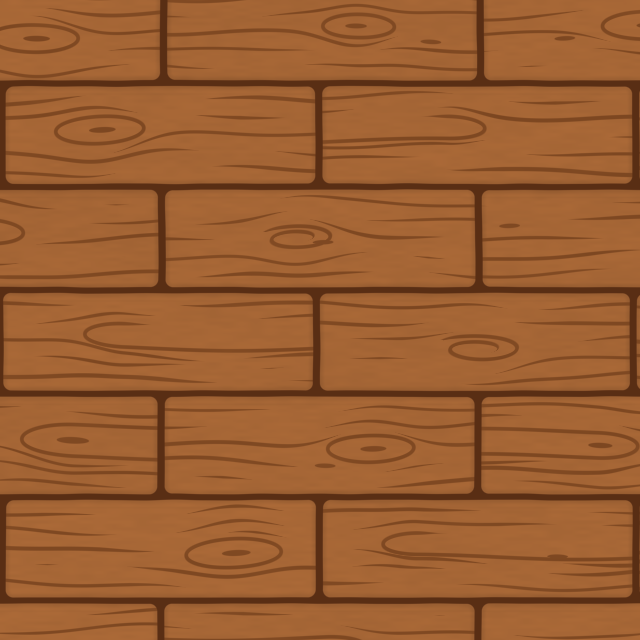
This texture is drawn by a Shadertoy shader. Its source:

```glsl
// Hand-painted wooden planks in staggered rows with dark rounded seams.
// Every plank hashes its own knot (ring, spiral, loop or hook), then tapered
// grain strokes run along it in lanes that bend around that knot.

#define PLANK vec2(0.495, 0.1616)   // plank pitch across and up
#define FIRST_SEAM 0.0618           // height of the lowest full seam
#define STAGGER 0.2515              // sideways shift of every other row
#define SEAM vec2(0.0056, 0.0048)   // half widths of the seams
#define CORNER 0.012                // plank corner radius
#define STROKE 0.0029               // half width of the grain strokes
#define LANES 5                     // grain lanes per plank
#define WOOD vec3(0.650, 0.400, 0.210)
#define GRAIN vec3(0.485, 0.275, 0.127)
#define GROOVE vec3(0.350, 0.180, 0.080)

const float TAU = 6.2831853;

float hash(vec2 p) {
    vec3 q = fract(p.xyx * 0.1031);
    q += dot(q, q.yzx + 33.33);
    return fract((q.x + q.y) * q.z);
}

float noise(vec2 p) {
    vec2 i = floor(p), f = fract(p);
    f = f * f * (3.0 - 2.0 * f);
    return mix(mix(hash(i), hash(i + vec2(1, 0)), f.x),
               mix(hash(i + vec2(0, 1)), hash(i + vec2(1, 1)), f.x), f.y);
}

float fill(float d, float soft) { return 1.0 - smoothstep(-soft, soft, d); }

float roundBox(vec2 p, vec2 halfSize, float r) {
    vec2 q = abs(p) - halfSize + r;
    return length(max(q, 0.0)) + min(max(q.x, q.y), 0.0) - r;
}

// Approximate distance to the ellipse of relative size k.
float ellipse(vec2 p, vec2 radii, float k) {
    vec2 q = p / radii;
    float r = max(length(q), 1e-4);
    return (r - k) * r / max(length(q / radii), 1e-3);
}

// Kinds: 0 ring, 1 spiral, 2 loop with two arms, 3 hook with one short arm.
float knot(vec2 p, vec2 radii, int kind, float soft) {
    float core = ellipse(p - vec2(0.004, 0.0), radii * vec2(1.0, 0.7), 0.3);
    if (kind == 0) return min(abs(ellipse(p, radii, 1.0)) - STROKE, core);
    if (kind == 1) {
        float d = 1.0, angle = atan(p.y / radii.y, p.x / radii.x) / TAU;
        for (int n = 0; n < 2; n++) {
            float turn = fract(angle + 0.9) + float(n);
            float taper = smoothstep(1.6, 1.2, turn) * smoothstep(-0.1, 0.1, turn);
            float ring = abs(ellipse(p, radii, 1.0 - 0.42 * turn));
            d = min(d, ring - mix(-soft, STROKE, taper));
        }
        return d;
    }
    float arm = abs(ellipse(vec2(max(p.x, 0.0), p.y), radii, 1.0));
    if (kind == 2) return min(arm - STROKE, core);
    float taper = p.y > 0.0 ? smoothstep(-1.0, 0.1, p.x / radii.x) : 1.0;
    return arm - mix(-soft, STROKE, taper);
}

// Signed distance to all grain marks of one plank; p is relative to its centre.
float grain(vec2 p, vec2 id, float soft) {
    vec2 seed = id * 17.0 + 5.0;
    p.y -= 0.004 * sin(p.x * 12.0 + TAU * hash(seed));

    int kind = int(4.0 * hash(seed + 1.0));
    float side = hash(seed + 2.0) < 0.5 ? -1.0 : 1.0;
    vec2 centre = (vec2(hash(seed + 3.0), hash(seed + 4.0)) - 0.5) * vec2(0.25, 0.024);
    vec2 radii = mix(vec2(0.055, 0.018), vec2(0.085, 0.025), hash(seed + 5.0));
    if (kind == 3) radii *= 0.75;
    vec2 k = (p - centre) * vec2(side, 1.0);
    float d = knot(k, radii, kind, soft);

    // Lanes bulge beside the knot, and along the arms of loops and hooks.
    float along = (kind > 1 ? max(k.x, 0.0) : k.x) / (1.3 * radii.x);
    float bulge = 1.5 * radii.y * exp(-along * along);

    for (int i = 0; i < LANES; i++) {
        float lane = (float(i) - 0.5 * float(LANES - 1)) * 0.027 - centre.y;
        float y = centre.y + (lane < 0.0 ? -1.0 : 1.0) * sqrt(lane * lane + bulge * bulge);
        float split = mix(0.08, 0.415, hash(seed + vec2(i, 31)));
        // One stroke grows in from each end of the plank.
        for (int e = 0; e < 2; e++) {
            vec2 s = seed + vec2(i * 2 + e, 53);
            float x = 0.5 * PLANK.x + (e == 0 ? p.x : -p.x);
            float end = (e == 0 ? split : PLANK.x - split) - mix(0.02, 0.13, hash(s));
            float start = hash(s + 7.0) < 0.3 ? 0.05 : -0.2;
            float wave = 0.0025 * sin(x * 24.0 + TAU * hash(s + 11.0))
                       + (hash(s + 13.0) - 0.5) * 0.05 * (x - 0.15);
            float taper = sqrt(clamp(min(x - start, end - x) / 0.09, 0.0, 1.0));
            float width = STROKE * mix(0.75, 1.15, hash(s + 17.0));
            d = min(d, abs(p.y - y - wave) - mix(-soft, width, taper));
        }
    }
    // A small fleck on some planks.
    vec2 fleck = (vec2(hash(seed + 6.0), hash(seed + 8.0)) - 0.5) * vec2(0.4, 0.11);
    if (hash(seed + 9.0) < 0.4) d = min(d, ellipse(p - fleck, vec2(0.016, 0.0035), 1.0));
    return d;
}

void mainImage(out vec4 fragColor, in vec2 fragCoord) {
    vec2 uv = fragCoord / iResolution.y;
    float soft = max(0.8 / iResolution.y, 0.0009);

    // Plank cell, with a slight sideways drift per row.
    float row = floor((uv.y - FIRST_SEAM) / PLANK.y);
    float shift = 0.002 + STAGGER * mod(row, 2.0) + (hash(vec2(row, 3)) - 0.5) * 0.008;
    vec2 cell = (uv - vec2(shift, FIRST_SEAM)) / PLANK;
    vec2 id = floor(cell);
    vec2 p = (cell - id - 0.5) * PLANK;

    // Wood tone: faint fibres, plank variation, shaded rim.
    float tone = 1.0 + 0.035 * (noise(uv * vec2(45, 190)) - 0.5)
               + 0.025 * (noise(uv * vec2(9, 40)) - 0.5) + 0.02 * (hash(id + 71.0) - 0.5);
    vec2 wobble = 0.0016 * (vec2(noise(uv * 22.0), noise(uv * 22.0 + 40.0)) - 0.5);
    float edge = roundBox(p + wobble, 0.5 * PLANK - SEAM, CORNER);
    tone -= 0.07 * smoothstep(-0.009, -0.001, edge);
    tone -= 0.025 * fill(abs(p.y - 0.064) - 0.001, 0.002);

    vec3 color = WOOD * tone;
    float inkStrength = 0.85 + 0.15 * noise(uv * vec2(14, 50) + 9.0);
    color = mix(color, GRAIN, fill(grain(p, id, soft), soft) * inkStrength);
    color = mix(GROOVE, color, fill(edge, soft));
    fragColor = vec4(color, 1.0);
}
```
